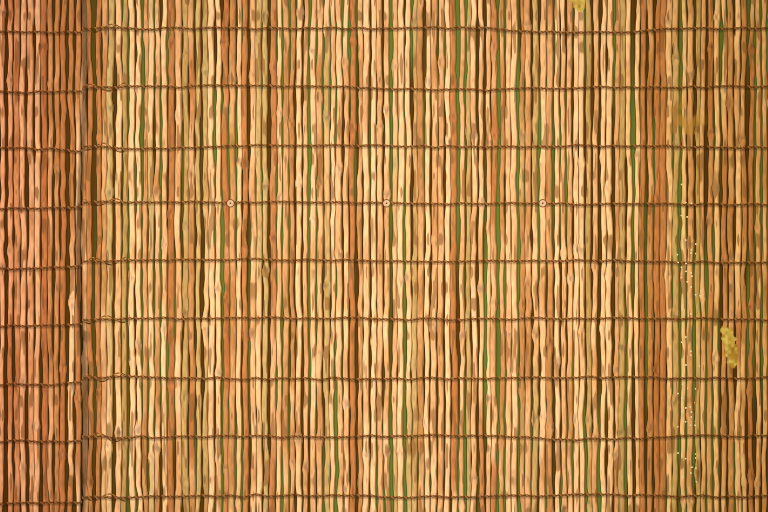
A Shadertoy shader for this texture:

```glsl
// A weathered reed screen: 114 uneven upright reeds bound by nine twisted wires.
// Each reed takes its place, width, bend and tone from a hash of its index;
// the backing shows through the gaps, then wires, nails and debris lie on top.

const float TAU = 6.2832;
const float REEDS = 76.0;      // reeds per canvas height, 114 over the width
const float ROW_STEP = 0.1135; // distance between wires
const float SEAM = 0.16;       // where two mats meet

float hash(vec2 p) {
    return fract(sin(dot(p, vec2(127.1, 311.7))) * 43758.5453);
}

float noise(vec2 p) {
    vec2 i = floor(p), f = fract(p);
    f = f * f * (3.0 - 2.0 * f);
    return mix(mix(hash(i), hash(i + vec2(1, 0)), f.x),
               mix(hash(i + vec2(0, 1)), hash(i + vec2(1, 1)), f.x), f.y);
}

// Tone of one reed, mostly tan to pale, some red or olive, drifting along its length
vec3 reedColor(float id, float y) {
    float tone = hash(vec2(id, 13.0)) + 0.7 * (noise(vec2(id * 5.3, y * 14.0)) - 0.5);
    vec3 col = mix(vec3(0.78, 0.52, 0.29), vec3(0.90, 0.65, 0.42), smoothstep(-0.1, 0.3, tone));
    col = mix(col, vec3(0.99, 0.77, 0.54), smoothstep(0.2, 0.75, tone));
    float kind = hash(vec2(id, 28.0)) + 0.15 * (noise(vec2(y * 6.0, id * 2.7)) - 0.5);
    col = mix(col, vec3(0.74, 0.43, 0.22), 0.8 * smoothstep(0.84, 0.9, kind));
    return mix(col, vec3(0.74, 0.61, 0.34), 0.7 * smoothstep(0.15, 0.09, kind));
}

// Swelling along a reed
float knot(float id, float y) {
    float s = y * 6.0 + hash(vec2(id, 21.0));
    float there = step(0.68, hash(vec2(id, floor(s) + 40.0)));
    float d = (fract(s) - 0.5) / 0.06;
    return there * exp(-d * d);
}

vec3 reeds(vec2 p, float px) {
    float c = p.x * REEDS;
    float aa = 0.6 * px * REEDS;

    // Backing: brown with strips of green
    float green = smoothstep(0.4, 0.7, noise(vec2(c * 0.8, p.y * 3.0)));
    green *= smoothstep(0.1, 0.35, p.x);
    vec3 col = mix(vec3(0.37, 0.24, 0.07), vec3(0.43, 0.49, 0.18), green);

    for (int i = -1; i <= 1; i++) {
        float id = floor(c) + float(i);
        float bend = 0.36 * (noise(vec2(p.y * 11.0, id * 7.3)) - 0.5);
        bend += 0.22 * (noise(vec2(p.y * 37.0, id * 4.1)) - 0.5);
        float lean = 0.4 * (hash(vec2(id, 5.0)) - 0.5) * (p.y - 0.5);
        float center = id + 0.5 + 0.34 * (hash(vec2(id, 1.0)) - 0.5) + bend + lean;
        float bump = knot(id, p.y);
        float halfW = mix(0.34, 0.48, hash(vec2(id, 2.0))) + 0.2 * bump;
        halfW += 0.12 * (noise(vec2(p.y * 30.0, id * 3.7)) - 0.5);
        float t = (c - center) / halfW;

        // Flat lit face, olive-brown rim, bark grain and scuffs
        float grain = noise(vec2(c * 4.0, p.y * 90.0)) - 0.5;
        vec3 body = reedColor(id, p.y) * (1.06 + 0.16 * grain - 0.06 * t);
        body = mix(body, vec3(0.54, 0.37, 0.17), 0.85 * smoothstep(0.5, 1.05, abs(t + 0.1)));
        float scuff = smoothstep(0.66, 0.85, noise(vec2(c * 2.5, p.y * 32.0)));
        body = mix(body, vec3(0.58, 0.38, 0.19), scuff * 0.6);
        body *= 1.0 - 0.2 * bump * smoothstep(0.3, 0.8, noise(vec2(c * 3.0, p.y * 90.0)));
        float d = abs(c - center) - halfW;
        col *= 1.0 - 0.22 * smoothstep(0.2, 0.0, d);
        col = mix(col, body, smoothstep(aa, -aa, d));
    }
    return col;
}

// Twisted wire in each row, lower on the narrow left mat
vec3 addWires(vec3 col, vec2 p, float px) {
    float y = p.y - 0.033 + 0.009 * step(p.x, SEAM);
    float row = floor(y / ROW_STEP + 0.5);
    y -= row * ROW_STEP + 0.012 * (noise(vec2(p.x * 3.5, row * 7.7)) - 0.5);
    y -= 0.005 * (noise(vec2(p.x * 40.0, row * 3.1)) - 0.5);
    float twist = sin(TAU * (p.x * REEDS + y * 60.0));
    float d = abs(y) - 0.0021 - 0.0011 * twist;
    col *= 1.0 - 0.2 * smoothstep(0.004, 0.0, abs(y + 0.002) - 0.002);
    vec3 wire = mix(vec3(0.40, 0.24, 0.09), vec3(0.66, 0.43, 0.23), smoothstep(0.0, 1.0, twist));
    wire *= 1.0 + 40.0 * y;

    // Loose tail curling past the seam
    float tail = abs(y - 0.007 * sin(p.x * 95.0 + row * 2.3)) - 0.0012;
    tail = max(tail, abs(p.x - SEAM - 0.045) - 0.04);
    return mix(col, wire, smoothstep(px, -px, min(d, tail)) * 0.88);
}

vec3 addDebris(vec3 col, vec2 p, float px) {
    // Row of nail heads
    for (int i = 0; i < 3; i++) {
        float r = length(p - vec2(0.45 + 0.305 * float(i), 0.603));
        col = mix(col, vec3(0.45, 0.28, 0.14), smoothstep(px, -px, r - 0.008));
        col = mix(col, vec3(0.92, 0.74, 0.56), smoothstep(px, -px, abs(r - 0.004) - 0.0025));
    }
    // Two dry leaves, one cut by the top edge
    for (int i = 0; i < 2; i++) {
        vec2 q = p - mix(vec2(1.426, 0.322), vec2(1.127, 1.0), float(i));
        q.x += 0.2 * q.y;
        float ragged = 0.5 * (noise(p * 130.0) - 0.5);
        float leaf = (length(q / vec2(0.014, 0.043 - 0.022 * float(i))) - 1.0 + ragged) * 0.015;
        vec3 dry = mix(vec3(0.68, 0.48, 0.14), vec3(0.97, 0.85, 0.44), noise(p * 160.0));
        col = mix(col, dry, smoothstep(px, -px, leaf));
    }
    // Ochre stain, and pale specks down a narrow band
    float stain = smoothstep(0.07, 0.01, length((p - vec2(1.34, 0.76)) * vec2(1.3, 1.0)));
    col = mix(col, vec3(0.80, 0.58, 0.25), stain * 0.7 * smoothstep(0.35, 0.7, noise(p * 55.0)));
    vec2 cell = floor(p * 110.0);
    vec2 spot = fract(p * 110.0) - 0.3 - 0.4 * vec2(hash(cell), hash(cell + 9.0));
    float band = exp(-pow((p.x - 1.345) / 0.018, 2.0)) * smoothstep(0.66, 0.55, p.y);
    float speck = step(1.0 - 0.25 * band, hash(cell + 31.0));
    return mix(col, vec3(1.0, 0.93, 0.78), speck * smoothstep(0.3, 0.1, length(spot)));
}

void mainImage(out vec4 fragColor, in vec2 fragCoord) {
    vec2 p = fragCoord / iResolution.y;
    float px = 0.7 / iResolution.y;
    vec3 col = reeds(p, px);
    col *= 1.0 - 0.4 * smoothstep(0.010, 0.002, abs(p.x - SEAM - 0.006 * sin(p.y * 9.0)));
    col = addWires(col, p, px);
    col = addDebris(col, p, px);

    // Reddish left mat, olive right side, darker corners
    col *= mix(vec3(1), vec3(0.92, 0.80, 0.78), smoothstep(0.2, 0.0, p.x));
    col *= mix(vec3(1), vec3(0.90, 0.88, 0.76), smoothstep(1.05, 1.4, p.x));
    vec2 v = (p - vec2(0.75, 0.5)) / vec2(0.75, 0.5);
    col *= 1.05 - 0.07 * dot(v, v);
    fragColor = vec4(clamp(col, 0.0, 1.0), 1.0);
}
```
